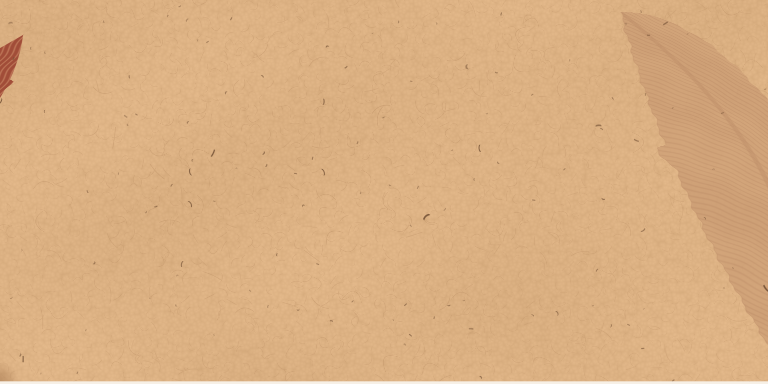
Give the GLSL for this texture, as a WebGL 2 fragment shader.

```glsl
#version 300 es
precision highp float;
// Tan fibre paper with scattered flecks, a pale feather at right and a red feather tip at left.

uniform vec2 u_resolution;
out vec4 fragColor;

const vec3 PAPER = vec3(0.862, 0.694, 0.512);
const vec3 FIBRE = vec3(0.66, 0.48, 0.32);
const vec3 FLECK = vec3(0.40, 0.27, 0.17);
const vec3 VANE = vec3(0.815, 0.635, 0.470);
const vec3 BARB = vec3(0.735, 0.545, 0.400);
const vec3 RED = vec3(0.63, 0.30, 0.22);
const vec3 RED_LIGHT = vec3(0.80, 0.54, 0.40);
const vec3 BORDER = vec3(0.97, 0.94, 0.90);
const vec2 FEATHER_TIP = vec2(1.615, 0.969);
const vec2 RED_TIP = vec2(0.060, 0.909);
const float BORDER_HEIGHT = 0.007;
const float GRAIN = 0.035;
const float MOTTLE = 0.012;

float pixel;

vec3 hash3(vec2 cell) {
    vec3 q = fract(cell.xyx * vec3(0.1031, 0.1030, 0.0973));
    q += dot(q, q.yxz + 33.33);
    return fract((q.xxy + q.yzz) * q.zyx);
}

// Antialiased coverage of the region where dist < 0.
float cover(float dist) {
    return 1.0 - smoothstep(-pixel, pixel, dist);
}

// Distance to the nearest jittered point, in cell units.
float cellular(vec2 p) {
    vec2 cell = floor(p);
    float nearest = 2.0;
    for (int y = -1; y <= 1; y++)
    for (int x = -1; x <= 1; x++) {
        vec2 c = cell + vec2(x, y);
        nearest = min(nearest, length(c + hash3(c).xy - p));
    }
    return nearest;
}

// Bent strokes, one per occupied grid cell; size holds half length and half width.
float strokes(vec2 p, float scale, vec2 size, float density, float bend, float seed) {
    vec2 cell = floor(p * scale);
    float ink = 0.0;
    for (int y = -1; y <= 1; y++)
    for (int x = -1; x <= 1; x++) {
        vec2 c = cell + vec2(x, y);
        vec3 place = hash3(c + seed);
        vec3 look = hash3(c + seed + 57.0);
        float angle = 6.2832 * place.z;
        vec2 axis = vec2(cos(angle), sin(angle));
        vec2 q = p - (c + place.xy) / scale;
        q = vec2(dot(q, axis), dot(q, vec2(-axis.y, axis.x)));
        float halfLength = size.x * mix(0.35, 1.0, look.y);
        float along = q.x / halfLength;
        q.y += bend * halfLength * (look.z - 0.5) * along * along;
        q.x -= clamp(q.x, -halfLength, halfLength);
        float mark = cover(length(q) - size.y * mix(0.5, 1.0, look.z));
        ink = max(ink, mark * step(look.x, density) * mix(0.45, 1.0, look.y));
    }
    return ink;
}

vec3 paper(vec2 p) {
    float waves = sin(p.x * 7.0 + 2.0 * sin(p.y * 5.0)) + sin(p.y * 11.0 - p.x * 4.0 + 1.5);
    float grain = cellular(p * 105.0) + 0.6 * cellular(p * 38.0 + 9.0) - 0.75;
    vec3 colour = PAPER + MOTTLE * 0.5 * waves - GRAIN * grain;
    float worn = 0.75 + 0.25 * smoothstep(0.9, 0.1, length((p - vec2(0.75, 0.6)) * vec2(0.8, 1.0)));
    float fine = strokes(p, 42.0, vec2(0.015, 0.0007), 0.65, 1.8, 3.0);
    float longer = strokes(p, 17.0, vec2(0.028, 0.0008), 0.40, 2.2, 21.0);
    colour = mix(colour, FIBRE, worn * max(0.30 * fine, 0.38 * longer));
    float corner = smoothstep(0.06, 0.0, length(p - vec2(0.0, BORDER_HEIGHT)));
    return mix(colour, FIBRE, 0.55 * corner);
}

// Large feather: bounds and shaft are offsets from the tip, by depth below it.
vec3 paleFeather(vec3 colour, vec2 p) {
    float depth = max(FEATHER_TIP.y - p.y, 0.0);
    float x = p.x - FEATHER_TIP.x;
    float split = smoothstep(0.345, 0.355, depth) * (1.0 - smoothstep(0.355, 0.42, depth));
    float fray = 0.003 * sin(depth * 95.0) + 0.002 * sin(depth * 231.0);
    float left = 0.27 * depth + 0.20 * depth * depth - 0.028 * split + fray;
    float right = 0.80 * sqrt(depth) + fray;
    float s = min(depth, 0.70);
    float shaft = 1.25 * s - 0.87 * s * s;
    float shape = cover(max(left - x, x - right) * 0.8) * step(p.y, FEATHER_TIP.y);

    // Barbs sweep from the shaft toward the tip on both vanes.
    float side = x - shaft;
    float sweep = side < 0.0 ? depth - 0.75 * side - 1.1 * side * side : depth * 0.7 - 0.9 * side;
    float wobble = 0.8 * sin(sweep * 37.0) + 0.5 * sin(x * 45.0 + depth * 19.0);
    float barb = pow(0.5 + 0.5 * sin(sweep * 430.0 + 2.0 * wobble), 3.0);
    float shade = 0.5 + 0.5 * sin(sweep * 24.0 + wobble);
    float rib = cover(abs(side) * 0.75 - 0.005);
    float rim = cover(abs(x - left) - 0.002);
    vec3 vane = mix(VANE, BARB, 0.42 * barb + 0.20 * shade);
    vane = mix(vane, BARB, max(0.55 * rib, 0.5 * rim));
    return mix(colour, vane, 0.85 * shape);
}

vec3 redFeather(vec3 colour, vec2 p) {
    float depth = RED_TIP.y - p.y;
    float spike = 0.012 * smoothstep(0.115, 0.122, depth) * (1.0 - smoothstep(0.122, 0.145, depth));
    float edge = RED_TIP.x - 0.12 * depth - 1.5 * depth * depth + spike;
    float top = p.y - RED_TIP.y - 0.57 * (p.x - RED_TIP.x);
    float shape = cover(max(p.x - edge, top));
    float streak = pow(0.5 + 0.5 * sin((p.y - 1.3 * p.x) * 330.0 + 2.0 * sin(p.y * 90.0)), 3.0);
    return mix(colour, mix(RED, RED_LIGHT, 0.6 * streak), shape);
}

void main() {
    pixel = 0.75 / u_resolution.y;
    vec2 p = gl_FragCoord.xy / u_resolution * vec2(2.0, 1.0);
    vec3 colour = redFeather(paleFeather(paper(p), p), p);

    // Dark flecks lie over paper and feathers alike.
    float specks = strokes(p, 15.0, vec2(0.003, 0.0016), 0.20, 0.5, 71.0);
    float chips = strokes(p, 5.5, vec2(0.009, 0.0024), 0.35, 0.6, 113.0);
    colour = mix(colour, FLECK, max(0.65 * specks, 0.85 * chips));

    colour = mix(colour, BORDER, cover(p.y - BORDER_HEIGHT));
    fragColor = vec4(clamp(colour, 0.0, 1.0), 1.0);
}
```
